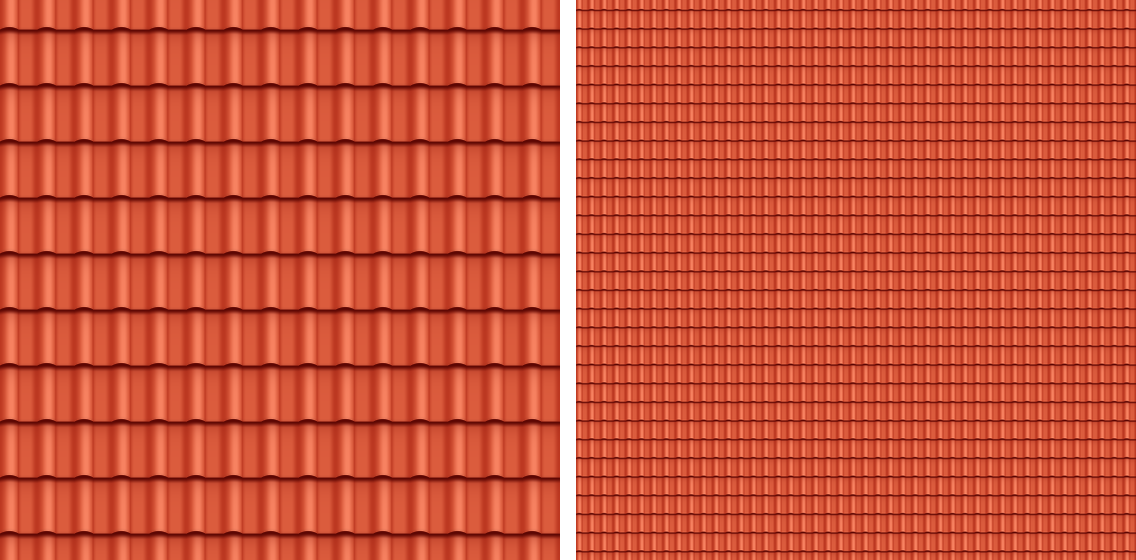
Left, the tile; right, the same tile 3 across and 3 down.
Reproduce this texture procedurally as a Shadertoy shader.

```glsl
#define COLUMNS 15.0
#define ROWS 10.0
#define EDGE_OFFSET 0.515
#define RIDGE_WIDTH 0.5
#define ARCH_HEIGHT 0.045
#define LIP_SHADOW 0.04
#define GROOVE vec3(0.74, 0.22, 0.13)
#define CLAY vec3(0.86, 0.36, 0.24)
#define HIGHLIGHT vec3(0.97, 0.51, 0.38)
#define SHADE vec3(0.62, 0.15, 0.09)
#define DEEP_SHADOW vec3(0.36, 0.025, 0.01)

const float PI = 3.14159265;

// Height of the rounded ridge across one column, 0 on the flat pan
float ridgeArch(float u) {
    return u < RIDGE_WIDTH ? pow(sin(PI * u / RIDGE_WIDTH), 0.8) : 0.0;
}

// Colour across one column: lit ridge, then flat pan between two grooves
vec3 clayProfile(float u, float aa) {
    float rise = smoothstep(0.0, 0.2, u);
    float fall = 1.0 - smoothstep(0.44, RIDGE_WIDTH + 0.01, u);
    float gleam = smoothstep(0.12, 0.29, u) * (1.0 - smoothstep(0.33, 0.47, u));
    vec3 ridge = mix(mix(GROOVE, CLAY, rise * fall), HIGHLIGHT, gleam);

    float panLight = smoothstep(RIDGE_WIDTH - 0.06, 0.60, u)
                   * (1.0 - smoothstep(0.80, 0.98, u));
    vec3 pan = mix(GROOVE, CLAY, panLight);
    return mix(ridge, pan, smoothstep(-aa, aa, u - RIDGE_WIDTH));
}

void mainImage(out vec4 fragColor, in vec2 fragCoord) {
    vec2 uv = fragCoord / iResolution.xy;
    vec2 aa = vec2(COLUMNS, ROWS) / iResolution.xy;

    // Column coordinate, and depth below the lip of the tile above
    float u = fract(uv.x * COLUMNS);
    float arch = ARCH_HEIGHT * ridgeArch(u);
    float depth = fract((1.0 - uv.y) * ROWS - EDGE_OFFSET + arch);

    vec3 color = clayProfile(u, aa.x);

    // Broad shade under the overlap, fading down the tile
    float lip = smoothstep(0.0, 1.5 * aa.y, depth);
    float below = max(depth - 0.6 * arch, 0.0);
    color = mix(color, SHADE, 0.75 * lip * exp(-below * 7.5));

    // Dark gap below the lip, thicker under the ridge, with a soft lower side
    float gap = 1.0 - smoothstep(LIP_SHADOW * 0.4, LIP_SHADOW * 3.2, below);
    color = mix(color, DEEP_SHADOW, lip * gap);

    // Slight darkening along the lower rim
    color *= 1.0 - 0.04 * smoothstep(0.95, 1.0, depth);

    fragColor = vec4(color, 1.0);
}
```
